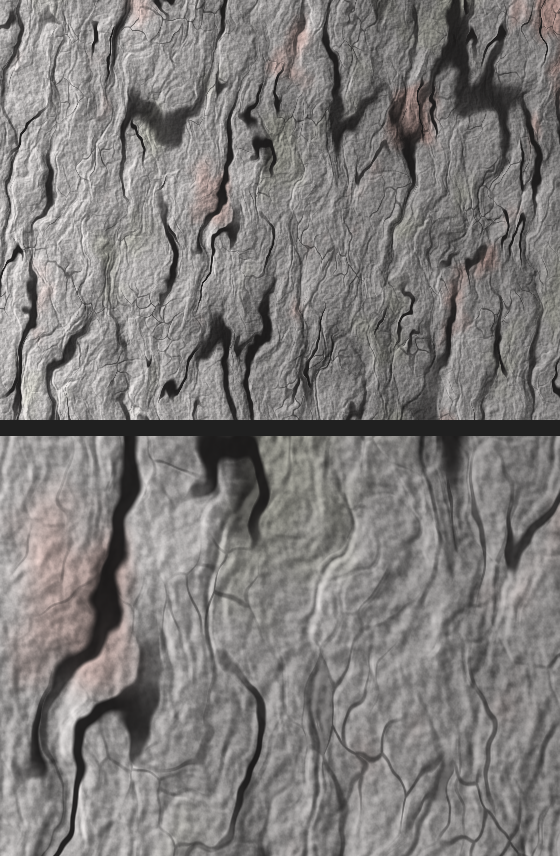
Top: the whole. Bottom: its middle third, enlarged.
Write a WebGL 1 fragment shader that draws this texture.

```glsl
precision highp float;
// Weathered grey tree bark: tall flaky plates split by dark leaning furrows.
// A height field of warped cells and gradient noise is lit from the upper left,
// then furrows, hairline cracks and faint reddish patches are laid over it.

uniform vec2 u_resolution;

vec2 hash2(vec2 p) {
  p = vec2(dot(p, vec2(127.1, 311.7)), dot(p, vec2(269.5, 183.3)));
  return fract(sin(p) * 43758.5);
}

float cornerSlope(vec2 cell, vec2 offset) {
  float angle = 6.2832 * hash2(cell).x;
  return dot(vec2(cos(angle), sin(angle)), offset);
}

// Gradient noise, roughly -0.7 to 0.7
float noise(vec2 p) {
  vec2 i = floor(p), f = fract(p);
  vec2 u = f * f * f * (f * (f * 6.0 - 15.0) + 10.0);
  vec2 r = vec2(1.0, 0.0);
  float low = mix(cornerSlope(i, f), cornerSlope(i + r, f - r), u.x);
  float high = mix(cornerSlope(i + r.yx, f - r.yx), cornerSlope(i + 1.0, f - 1.0), u.x);
  return mix(low, high, u.y);
}

float fbm(vec2 p) {
  float sum = 0.0, amp = 1.0;
  for (int i = 0; i < 4; i++) {
    sum += amp * noise(p);
    p = mat2(1.6, 1.2, -1.2, 1.6) * p + 7.3;
    amp *= 0.5;
  }
  return sum;
}

// Voronoi cells: x = distance to the border, y = random value of the cell
vec2 cells(vec2 p) {
  vec2 base = floor(p);
  float nearest = 9.0, second = 9.0, id = 0.0;
  for (int y = -1; y <= 1; y++) {
    for (int x = -1; x <= 1; x++) {
      vec2 cell = base + vec2(float(x), float(y));
      vec2 rnd = hash2(cell);
      float d = length(cell + rnd - p);
      if (d < nearest) {
        second = nearest;
        nearest = d;
        id = fract(rnd.x * 17.0 + rnd.y * 5.0);
      } else {
        second = min(second, d);
      }
    }
  }
  return vec2(second - nearest, id);
}

// Leans the bark to the right and makes its outlines ragged
vec2 warp(vec2 p) {
  vec2 ragged = vec2(fbm(p * vec2(8.0, 6.0)), fbm(p * vec2(7.0, 5.0) + 31.0));
  return p + vec2(-0.13 * p.y, 0.0) + vec2(0.045, 0.06) * ragged;
}

// A dark line along the zero contour of a noise; its width swells and fades
float fissure(float contour, float width) {
  return 1.0 - smoothstep(0.5 * width, width + 0.015, abs(contour));
}

// x = height of the surface, y = depth of furrows and cracks
vec2 bark(vec2 p) {
  vec2 q = warp(p);
  vec2 plate = cells(q * vec2(14.0, 5.0));
  vec2 flake = cells(q * vec2(36.0, 20.0) + 11.0);

  float furrowLine = noise(q * vec2(9.0, 1.7) + 3.7);
  float crackLine = noise(q * vec2(19.0, 4.5) + 17.2);
  float swell = smoothstep(-0.25, 0.35, noise(q * vec2(6.0, 4.0) + 50.0));
  float crackGate = smoothstep(0.0, 0.35, noise(q * vec2(10.0, 6.0) + 80.0));
  float furrow = fissure(furrowLine, 0.095 * swell) * (0.3 + 0.7 * swell);
  float crack = fissure(crackLine, 0.07 * crackGate) * crackGate;
  float seam = 1.0 - smoothstep(0.02, 0.11, flake.x);
  seam *= 0.5 * smoothstep(0.0, 0.4, noise(p * 9.0 + 21.0));

  float height = 0.4 * plate.y * smoothstep(0.0, 0.12, plate.x);
  height += 0.14 * flake.y * smoothstep(0.0, 0.15, flake.x);
  height += 1.1 * fbm(q * vec2(20.0, 8.0));
  height += 0.24 * fbm(p * vec2(95.0, 80.0));
  height += 0.8 * smoothstep(0.0, 0.25, abs(furrowLine));
  return vec2(height, max(max(furrow, crack), seam));
}

void main() {
  vec2 p = gl_FragCoord.xy / u_resolution.y;
  float across = gl_FragCoord.x / u_resolution.x;
  vec2 here = bark(p);
  vec2 toLight = bark(p + 0.004 * vec2(-0.8, 0.6));

  // Relief shading, stronger on the sunlit left side
  float slope = here.x - toLight.x;
  float relief = slope / (1.0 + 1.2 * abs(slope));
  float tone = 0.535 + 0.09 * (here.x - 0.85);
  tone += relief * mix(0.85, 0.55, across);
  tone += mix(0.11, -0.05, smoothstep(0.05, 0.75, across));
  tone += 0.1 * fbm(p * vec2(4.0, 2.5) + 9.0);
  tone += 0.06 * noise(p * 170.0);
  tone = clamp(tone, 0.1, 0.92);

  // Grey bark with faint lichen and reddish bare patches, mostly on the right
  vec3 color = tone * vec3(1.01, 0.995, 0.99);
  float patches = fbm(p * vec2(5.0, 3.5) + 64.0);
  float bare = smoothstep(0.25, 0.6, patches) * mix(0.35, 0.9, across);
  float lichen = smoothstep(0.2, 0.6, -patches);
  color *= mix(vec3(1.0), vec3(1.1, 0.92, 0.88), bare);
  color *= mix(vec3(1.0), vec3(0.98, 0.99, 0.94), lichen);

  color = mix(color, vec3(0.095, 0.09, 0.09), 0.94 * here.y);
  gl_FragColor = vec4(color, 1.0);
}
```
